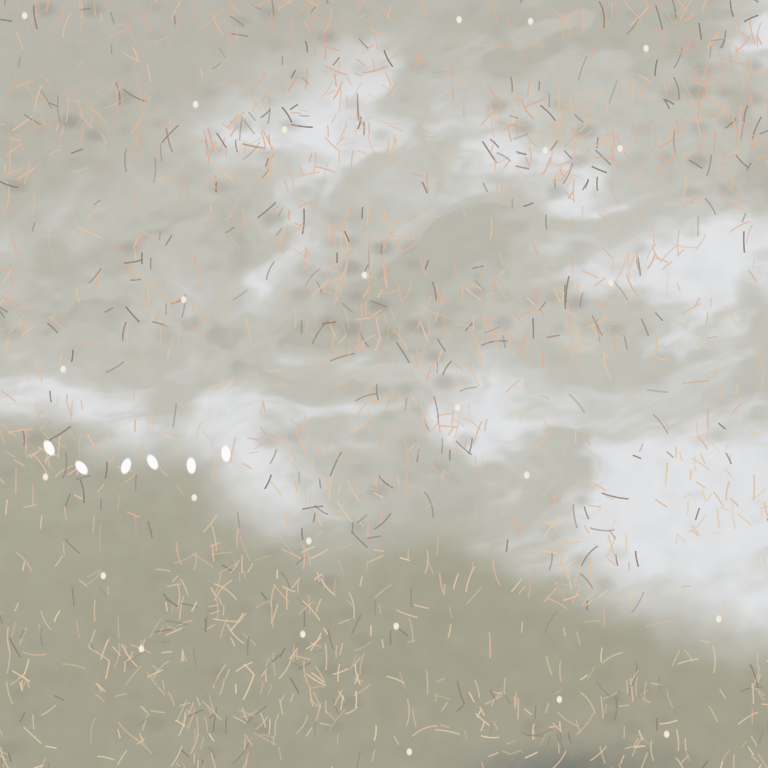
A WebGL 2 fragment shader for this texture:

```glsl
#version 300 es
precision highp float;

#define TUFT_CELLS 27.0
#define STRAWS_PER_TUFT 7
#define STRAW_HALF_WIDTH 0.00105
#define FOAM_SCALE vec2(4.2, 7.6)
#define FOAM_AMOUNT 0.95
#define BIRD_COUNT 6
#define WATER_LOW vec3(0.645, 0.635, 0.560)
#define WATER_HIGH vec3(0.725, 0.717, 0.670)
#define HAZE vec3(0.775, 0.775, 0.745)
#define FOAM vec3(0.885, 0.890, 0.900)
#define STRAW_TAN vec3(0.900, 0.800, 0.670)
#define STRAW_PINK vec3(0.850, 0.680, 0.590)

uniform vec2 u_resolution;
out vec4 fragColor;

float hash(vec2 p) {
    vec3 q = fract(p.xyx * 0.1031);
    q += dot(q, q.yzx + 33.33);
    return fract((q.x + q.y) * q.z);
}

vec2 hash2(vec2 p) {
    return vec2(hash(p), hash(p + vec2(57.3, 19.7)));
}

float noise(vec2 p) {
    vec2 i = floor(p), f = fract(p);
    f = f * f * (3.0 - 2.0 * f);
    return mix(mix(hash(i), hash(i + vec2(1, 0)), f.x),
               mix(hash(i + vec2(0, 1)), hash(i + vec2(1, 1)), f.x), f.y);
}

float fbm(vec2 p) {
    float sum = 0.0, amp = 0.5;
    for (int i = 0; i < 5; i++) {
        sum += amp * noise(p);
        p = mat2(1.6, 1.2, -1.2, 1.6) * p + 7.1;
        amp *= 0.5;
    }
    return sum;
}

float ellipseMask(vec2 p, vec2 radii, float blur) {
    float d = (length(p / radii) - 1.0) * min(radii.x, radii.y);
    return 1.0 - smoothstep(-blur, blur, d);
}

mat2 rotation(float a) {
    return mat2(cos(a), sin(a), -sin(a), cos(a));
}

// Murky water with a diagonal band of haze and torn foam
vec3 waterColor(vec2 p) {
    float wobble = fbm(p * 5.0 + 3.0) - 0.5;
    float lower = p.y - 0.42 + 0.25 * p.x + 0.16 * wobble;
    float upper = 0.68 + 0.62 * p.x - p.y + 0.22 * wobble;
    float band = smoothstep(-0.05, 0.07, lower) * smoothstep(-0.08, 0.12, upper);
    vec3 color = mix(WATER_LOW, WATER_HIGH, smoothstep(0.1, 0.7, p.y + 0.1 * wobble));
    color = mix(color, HAZE, 0.75 * band);
    vec2 q = rotation(-0.14) * p * FOAM_SCALE;
    vec2 warp = vec2(fbm(q + 11.0), fbm(q + 29.0)) - 0.5;
    float sheet = fbm(q + 1.9 * warp + 4.0);
    color = mix(color, FOAM, FOAM_AMOUNT * band * smoothstep(0.41, 0.66, sheet));
    float pools = smoothstep(0.40, 0.29, sheet);
    color = mix(color, WATER_HIGH - 0.02, 0.65 * band * pools);
    return color + 0.035 * (fbm(p * 42.0) - 0.5);
}

// Bent dry stalks gathered in tufts, with soft shadowed roots
void addStraws(inout vec3 color, vec2 p, float pixel) {
    vec2 home = floor(p * TUFT_CELLS);
    for (int k = 0; k < 9; k++) {
        vec2 cell = home + vec2(k % 3, k / 3) - 1.0;
        vec2 center = cell + 0.25 + 0.5 * hash2(cell);
        vec2 at = center / TUFT_CELLS;
        float density = mix(0.16, 0.9, smoothstep(0.38, 0.72, noise(at * 12.0 + 5.0)));
        density *= mix(0.7, 1.0, smoothstep(0.2, 0.8, at.y));
        float root = hash(cell + 71.0);
        float shade = ellipseMask(p - at, vec2(0.009, 0.006) * (0.5 + root), 0.006);
        color = mix(color, vec3(0.50, 0.48, 0.45), 0.34 * shade * density * root);
        for (int s = 0; s < STRAWS_PER_TUFT; s++) {
            vec2 seed = cell + float(s + 1) * vec2(37.0, 91.0);
            if (hash(seed) > density) continue;
            vec2 offset = hash2(seed + 13.0) - 0.5;
            float lean = 2.0 * hash(seed + 5.0) - 1.0;
            lean *= 0.4 + 1.1 * abs(lean);
            vec2 q = rotation(lean) * (p - (center + offset) / TUFT_CELLS);
            float tint = hash(seed + 23.0);
            float halfLength = mix(0.005, 0.017, pow(hash(seed + 3.0), 1.6));
            q.x += (hash(seed + 8.0) - 0.5) * 22.0 * q.y * q.y;
            float d = length(vec2(q.x, max(abs(q.y) - halfLength, 0.0)));
            float mask = 1.0 - smoothstep(-0.6 * pixel, 0.6 * pixel, d - STRAW_HALF_WIDTH);
            vec3 straw = mix(STRAW_TAN, STRAW_PINK, clamp(tint + 0.7 * (at.y - 0.4), 0.0, 1.0));
            straw = mix(straw, vec3(0.56, 0.51, 0.47), step(0.84, tint));
            color = mix(color, straw, mask * mix(0.3, 0.9, hash(seed + 41.0)));
        }
    }
}

// Pale seed heads and a loose row of white birds
void addBirds(inout vec3 color, vec2 p, float pixel) {
    vec2 cell = floor(p * 9.0);
    vec2 spot = (cell + 0.15 + 0.7 * hash2(cell + 6.0)) / 9.0;
    float dot_ = ellipseMask(p - spot, vec2(0.0035, 0.0045), pixel);
    color = mix(color, vec3(0.95, 0.92, 0.86), dot_ * step(0.7, hash(cell + 44.0)));
    for (int i = 0; i < BIRD_COUNT; i++) {
        vec2 r = hash2(vec2(i, 3 * i) + 17.0);
        vec2 at = vec2(0.06 + 0.045 * float(i) + 0.02 * r.x, 0.39 + 0.06 * r.y);
        vec2 q = rotation(1.6 * (r.x - 0.5)) * (p - at);
        color = mix(color, vec3(0.99), ellipseMask(q, vec2(0.006, 0.0105), pixel));
    }
}

void main() {
    vec2 p = gl_FragCoord.xy / u_resolution;
    float pixel = 1.0 / min(u_resolution.x, u_resolution.y);
    vec3 color = waterColor(p);
    // Dark scrub at the lower edge
    float scrub = ellipseMask(p - vec2(0.76, -0.01), vec2(0.12, 0.035), 0.03);
    color = mix(color, vec3(0.48, 0.48, 0.46), scrub * (0.3 + 0.8 * fbm(p * 30.0)));
    addStraws(color, p, pixel);
    addBirds(color, p, pixel);
    fragColor = vec4(color, 1.0);
}
```
